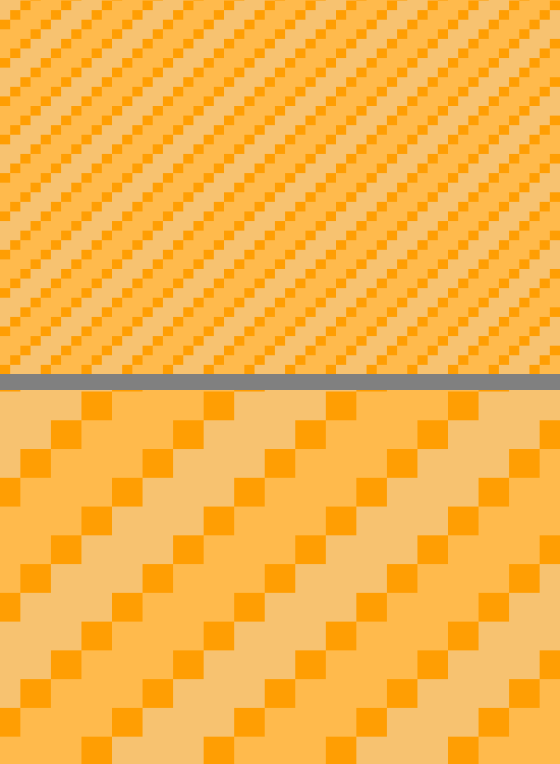
Top, the full canvas; bottom, a detail of the centre.
Give the GLSL for this pattern, as a WebGL 2 fragment shader.

```glsl
#version 300 es
precision highp float;

uniform vec2 u_resolution;
out vec4 outColor;

// Diagonal bands of three cells, parted by single steps of deep orange
vec3 cellColor(vec2 cell) {
    const vec3 deepOrange = vec3(1.0, 0.62, 0.01);
    const vec3 amber = vec3(1.0, 0.73, 0.30);
    const vec3 paleSand = vec3(0.97, 0.76, 0.44);

    float diagonal = mod(cell.x - cell.y + 4.0, 8.0);
    vec3 band = diagonal < 4.0 ? amber : paleSand;
    return mod(diagonal, 4.0) < 0.5 ? deepOrange : band;
}

void main() {
    // Grid of 55 columns and 39 rows, with a sliver of one more row on top
    vec2 gridSize = vec2(55.0, 39.01);
    vec2 grid = gl_FragCoord.xy / u_resolution * gridSize + vec2(0.0, 0.046);
    vec2 pixelSize = gridSize / u_resolution;

    // Blend the four cells around the nearest corner by pixel coverage
    vec2 corner = floor(grid + 0.5);
    vec2 coverage = clamp((grid - corner) / pixelSize + 0.5, 0.0, 1.0);
    vec3 lower = mix(cellColor(corner - 1.0), cellColor(corner - vec2(0.0, 1.0)), coverage.x);
    vec3 upper = mix(cellColor(corner - vec2(1.0, 0.0)), cellColor(corner), coverage.x);

    outColor = vec4(mix(lower, upper, coverage.y), 1.0);
}
```
